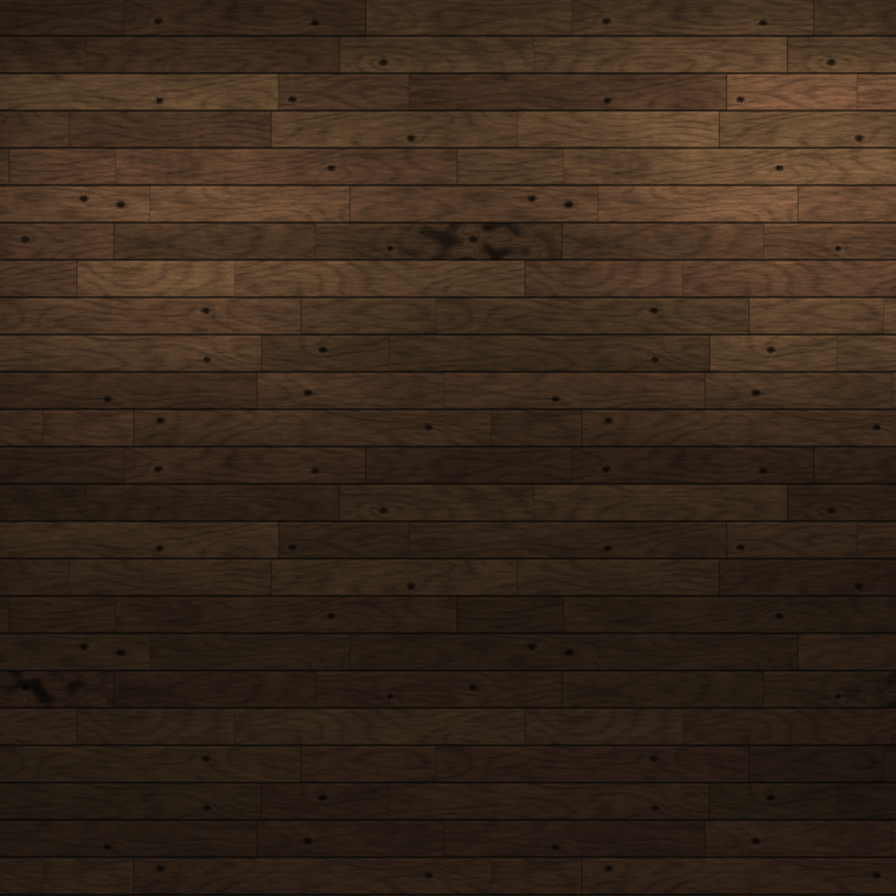
Reproduce this texture procedurally as a WebGL 1 fragment shader.

```glsl
precision highp float;

uniform vec2 u_resolution;

// Layout
const float ROWS = 24.0;
const float ROW_CYCLE = 12.0;        // rows before the joint layout repeats
const float BOARD_LENGTH = 0.5;
const float ROW_SHIFT = 0.04;
const float SEAM_WIDTH = 0.0011;
const float JOINT_WIDTH = 0.0006;

// Wood
const vec3 RED_WALNUT = vec3(1.0, 0.695, 0.49);
const vec3 GOLD_WALNUT = vec3(1.0, 0.74, 0.495);
const float TONE_RANGE = 0.34;
const float PIECE_RANGE = 0.12;
const float RING_DEPTH = 0.15;
const float FIBRE_DEPTH = 0.22;
const float KNOT_RADIUS = 0.0042;
const float BURL_ROW = 6.0;
const float BURL_X = 0.54;
const float BURL_SPREAD = 0.075;

// Light
const float AMBIENT = 0.16;
const vec2 LEFT_LAMP = vec2(0.20, 0.79);
const vec2 RIGHT_LAMP = vec2(0.93, 0.83);
const float LEFT_POWER = 0.22;
const float RIGHT_POWER = 0.31;
const float SPREAD_X = 0.33;
const float SPREAD_ABOVE = 0.15;
const float SPREAD_BELOW = 0.25;

float hash(vec2 p) {
  return fract(sin(dot(p, vec2(127.1, 311.7))) * 43758.545);
}

vec2 gradient(vec2 cell) {
  float angle = 6.2832 * hash(cell);
  return vec2(cos(angle), sin(angle));
}

float gradientNoise(vec2 p) {
  vec2 i = floor(p), f = fract(p);
  vec2 w = f * f * f * (f * (f * 6.0 - 15.0) + 10.0);
  float a = dot(gradient(i), f);
  float b = dot(gradient(i + vec2(1.0, 0.0)), f - vec2(1.0, 0.0));
  float c = dot(gradient(i + vec2(0.0, 1.0)), f - vec2(0.0, 1.0));
  float d = dot(gradient(i + 1.0), f - 1.0);
  return mix(mix(a, b, w.x), mix(c, d, w.x), w.y);
}

float lamp(vec2 uv, vec2 centre) {
  vec2 d = uv - centre;
  d /= vec2(SPREAD_X, d.y > 0.0 ? SPREAD_ABOVE : SPREAD_BELOW);
  return exp(-dot(d, d));
}

float line(float dist, float width, float pixel) {
  return 1.0 - smoothstep(width - pixel, width + pixel, dist);
}

void main() {
  vec2 uv = gl_FragCoord.xy / u_resolution;
  float pixel = 1.0 / min(u_resolution.x, u_resolution.y);

  // Row and board cells, rows counted downward
  float down = (1.0 - uv.y) * ROWS + ROW_SHIFT;
  float row = floor(down);
  float v = fract(down);
  float layout = mod(row, ROW_CYCLE);
  float along = uv.x / BOARD_LENGTH + hash(vec2(layout, 3.7));
  float board = floor(along);
  float t = fract(along);
  float split = mix(0.2, 0.8, hash(vec2(layout, 8.1)));
  float piece = step(split, t);
  vec2 seed = vec2(layout * 17.3 + piece * 5.7, layout * 9.1 + piece * 31.0);

  // Knots bend the growth rings around dark cores
  float rings = 4.5 * gradientNoise(vec2(t * 3.5, v * 1.1) + seed) + v * 1.4;
  float knots = 0.0;
  for (int i = 0; i < 2; i++) {
    vec2 id = vec2(layout, 20.0 + float(i) * 7.0);
    vec2 centre = vec2(hash(id), mix(0.25, 0.75, hash(id + 2.3)));
    vec2 d = (vec2(t, v) - centre) * vec2(BOARD_LENGTH, 1.0 / ROWS);
    float size = hash(id + 4.9);
    float radius = KNOT_RADIUS * mix(0.5, 1.1, size);
    float dist = length(d * vec2(0.75, 1.0)) + 0.0015 * gradientNoise(d * 400.0 + id);
    rings += 1.3 * size * exp(-dot(d * vec2(45.0, 100.0), d * vec2(45.0, 100.0)));
    knots += (1.0 - smoothstep(radius * 0.3, radius + pixel, dist)) * step(0.3, size);
  }

  // Burl alternates sides between the two halves of the layout
  float burlX = BURL_X + 0.5 * step(ROW_CYCLE, row);
  float burlDist = abs(fract(uv.x - burlX + 0.5) - 0.5) / BURL_SPREAD;
  float burl = exp(-burlDist * burlDist) * (1.0 - step(0.5, abs(layout - BURL_ROW)));
  float swirl = gradientNoise(vec2(uv.x * 42.0, v * 2.2) + seed);
  rings += burl * swirl * 4.0;

  // Growth rings, fibres and soft mottling
  float ring = pow(0.5 + 0.5 * sin(6.2832 * rings), 3.0);
  float fibre = gradientNoise(vec2(t * 24.0, v * 11.0) + seed)
              + 0.6 * gradientNoise(vec2(t * 70.0, v * 19.0) + seed.yx);
  float mottle = gradientNoise(vec2(t * 7.0, v * 1.5) + seed + 40.0);
  float grain = 1.04 - RING_DEPTH * ring + FIBRE_DEPTH * fibre + 0.2 * mottle;
  grain *= 1.0 - 0.7 * min(knots, 1.0);
  grain *= 1.0 - 0.65 * burl * smoothstep(-0.1, 0.35, swirl);

  // Board tones
  float tone = 1.0 + TONE_RANGE * (hash(vec2(board, row) + 0.5) - 0.5);
  tone += PIECE_RANGE * (hash(vec2(board + 3.0 * piece, row + 60.0)) - 0.5);
  vec3 tint = mix(RED_WALNUT, GOLD_WALNUT, hash(vec2(board, row + 30.0)));

  // Grooves, bevel highlight and butt joints
  float seam = line(min(v, 1.0 - v) / ROWS, SEAM_WIDTH, pixel);
  float bevel = line(abs(v / ROWS - 0.003), SEAM_WIDTH, pixel);
  float joint = line(min(t, 1.0 - t) * BOARD_LENGTH, JOINT_WIDTH, pixel);
  float faintJoint = line(abs(t - split) * BOARD_LENGTH, JOINT_WIDTH, pixel);
  float edges = (1.0 - 0.6 * seam) * (1.0 + 0.08 * bevel);
  edges *= (1.0 - 0.4 * joint) * (1.0 - 0.2 * faintJoint);

  // Two warm pools of light over a dim floor
  float light = AMBIENT * (0.88 + 0.12 * sin(3.1416 * uv.x));
  light += LEFT_POWER * lamp(uv, LEFT_LAMP) + RIGHT_POWER * lamp(uv, RIGHT_LAMP);

  gl_FragColor = vec4(tint * light * tone * grain * edges, 1.0);
}
```
